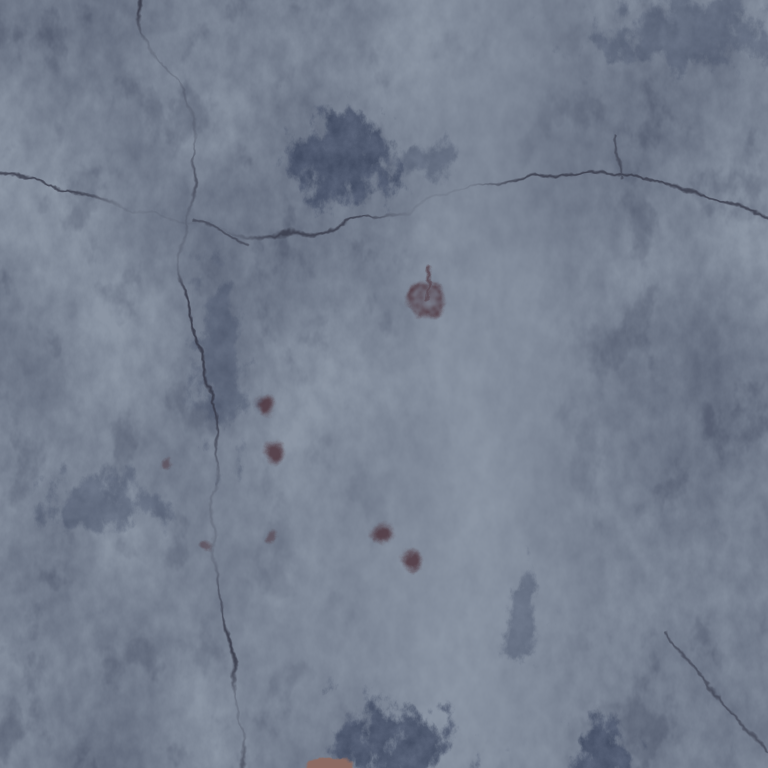
Reproduce this texture procedurally as a Shadertoy shader.

```glsl
#define LIGHT vec3(0.530, 0.570, 0.630)
#define DARK vec3(0.390, 0.425, 0.495)
#define STAIN vec3(0.285, 0.325, 0.415)
#define CRACK vec3(0.215, 0.225, 0.285)
#define RUST vec3(0.310, 0.215, 0.250)
#define CHIP vec3(0.550, 0.420, 0.390)
#define BASE_TONE 0.50
#define CLOUD_CONTRAST 0.75
#define GRAIN_CONTRAST 0.30
#define CRACK_WIDTH 0.0024
#define RUST_SPOTS 8

// Integer hash giving a unit gradient direction
vec2 gradientAt(ivec2 cell) {
    uvec2 c = uvec2(cell + 4096);
    uint h = c.x * 1597334677u ^ c.y * 3812015801u;
    h = (h ^ (h >> 15)) * 2246822519u;
    h ^= h >> 13;
    float angle = float(h & 65535u) / 65536.0 * 6.28319;
    return vec2(cos(angle), sin(angle));
}

float gradientNoise(vec2 p) {
    ivec2 cell = ivec2(floor(p));
    vec2 f = fract(p);
    vec2 u = f * f * f * (f * (f * 6.0 - 15.0) + 10.0);
    float a = dot(gradientAt(cell), f);
    float b = dot(gradientAt(cell + ivec2(1, 0)), f - vec2(1, 0));
    float c = dot(gradientAt(cell + ivec2(0, 1)), f - vec2(0, 1));
    float d = dot(gradientAt(cell + ivec2(1, 1)), f - vec2(1, 1));
    return mix(mix(a, b, u.x), mix(c, d, u.x), u.y);
}

float fbm(vec2 p) {
    float sum = 0.0, amplitude = 1.0;
    for (int i = 0; i < 5; i++) {
        sum += amplitude * gradientNoise(p);
        p = mat2(1.6, 1.2, -1.2, 1.6) * p + 7.3;
        amplitude *= 0.55;
    }
    return sum;
}

float blob(vec2 p, vec2 center, vec2 radius) {
    vec2 q = (p - center) / radius;
    return exp(-dot(q, q));
}

float segment(vec2 p, vec2 a, vec2 b) {
    vec2 d = b - a;
    return length(p - a - d * clamp(dot(p - a, d) / dot(d, d), 0.0, 1.0));
}

float line(float dist, float width) {
    return 1.0 - smoothstep(0.0, width + 0.7 / iResolution.y, dist);
}

// Cloudy plaster with a smooth pale band
vec3 plaster(vec2 p) {
    float band = blob(p, vec2(0.64, 0.55), vec2(0.12, 0.85));
    float glow = blob(p, vec2(0.50, 0.25), vec2(0.25, 0.24));
    float smoothness = clamp(band + 0.7 * glow, 0.0, 1.0);
    float tone = BASE_TONE + 0.28 * band + 0.25 * glow;
    tone += CLOUD_CONTRAST * fbm(p * vec2(4.5, 3.2) + 3.0) * (1.0 - 0.6 * smoothness);
    tone += GRAIN_CONTRAST * fbm(p * vec2(48.0, 34.0)) * (1.0 - 0.5 * smoothness);
    float smudge = smoothstep(0.15, 0.60, fbm(p * vec2(15.0, 10.0) + 21.0));
    tone -= 0.45 * smudge * (1.0 - 0.8 * smoothness);
    return mix(DARK, LIGHT, clamp(tone, -0.35, 1.1));
}

// Blue-grey damp patches: center and radii
float stains(vec2 p) {
    vec4 patches[8] = vec4[8](
        vec4(0.45, 0.79, 0.075, 0.065), vec4(0.56, 0.79, 0.045, 0.025),
        vec4(0.13, 0.34, 0.080, 0.040), vec4(0.51, 0.03, 0.080, 0.055),
        vec4(0.78, 0.02, 0.040, 0.050), vec4(0.68, 0.19, 0.025, 0.060),
        vec4(0.90, 0.96, 0.130, 0.050), vec4(0.29, 0.53, 0.035, 0.110));
    float edge = fbm(p * vec2(30.0, 22.0) + 11.0);
    float cover = 0.0;
    for (int i = 0; i < 8; i++) {
        float strength = i == 0 || i == 3 || i == 4 ? 0.85 : 0.45;
        float body = blob(p, patches[i].xy, patches[i].zw) + 0.65 * edge;
        float reach = blob(p, patches[i].xy, patches[i].zw * 1.6);
        cover = max(cover, strength * smoothstep(0.35, 0.75, body) * smoothstep(0.1, 0.4, reach));
    }
    return cover;
}

// Two wandering cracks with broken stretches, plus short branches
float cracks(vec2 p) {
    vec2 q = p + 0.012 * vec2(fbm(p * 14.0), fbm(p * 14.0 + 40.0));
    float depth = 1.0 - q.y;
    float downX = 0.215 + 0.1 * depth + 0.035 * sin(17.5 * depth - 1.9) * exp(-2.0 * depth);
    float acrossY = 0.735 + 0.04 * sin(8.0 * (q.x - 0.55));
    float thickness = CRACK_WIDTH * (1.0 + 0.8 * gradientNoise(p * 18.0));
    float downFade = smoothstep(-0.2, 0.25, gradientNoise(vec2(3.5, p.y * 9.0)));
    float acrossFade = smoothstep(0.06, 0.14, abs(p.x - 0.23)) * smoothstep(0.03, 0.12, abs(p.x - 0.57));
    float down = line(abs(q.x - downX) * 0.9, thickness) * (0.2 + 0.7 * downFade);
    float across = line(abs(q.y - acrossY), thickness) * (0.1 + 0.7 * acrossFade);
    float branch = min(segment(q, vec2(0.255, 0.71), vec2(0.32, 0.685)),
                   min(segment(q, vec2(0.81, 0.765), vec2(0.80, 0.83)),
                       segment(q, vec2(0.87, 0.17), vec2(1.0, 0.02))));
    return max(max(down, across), 0.6 * line(branch, thickness));
}

// One large ringed rust spot trailed by small soft ones
float rust(vec2 p) {
    vec2 q = p + 0.006 * vec2(fbm(p * 40.0), fbm(p * 40.0 + 9.0));
    vec2 anchor = vec2(0.555, 0.61);
    float d = length(q - anchor);
    float mottling = 0.65 + 0.5 * gradientNoise(p * 110.0);
    float cover = (1.0 - smoothstep(0.019, 0.029, d)) * mix(0.5, 1.0, smoothstep(0.004, 0.02, d)) * mottling;
    cover = max(cover, 0.7 * line(segment(q, anchor, anchor + vec2(0.003, 0.04)), 0.004));
    for (int i = 1; i < RUST_SPOTS; i++) {
        float k = float(i);
        float angle = 4.2 + 0.5 * sin(k * 5.0);
        vec2 center = anchor + (0.22 + 0.03 * k) * vec2(cos(angle), sin(angle));
        float radius = i < 5 ? 0.016 : 0.009;
        float spot = 1.0 - smoothstep(0.3 * radius, 1.1 * radius, length(q - center));
        cover = max(cover, spot * (i < 5 ? 0.85 : 0.5));
    }
    return cover;
}

void mainImage(out vec4 fragColor, in vec2 fragCoord) {
    vec2 p = fragCoord / iResolution.y;
    vec3 color = plaster(p);
    color = mix(color, STAIN + 0.07 * fbm(p * 45.0), stains(p));
    color = mix(color, CRACK, cracks(p));
    color = mix(color, RUST, rust(p));
    float chip = blob(p, vec2(0.43, 0.0), vec2(0.035, 0.015)) + 0.3 * fbm(p * 30.0);
    color = mix(color, CHIP, smoothstep(0.4, 0.6, chip));
    fragColor = vec4(color, 1.0);
}
```
